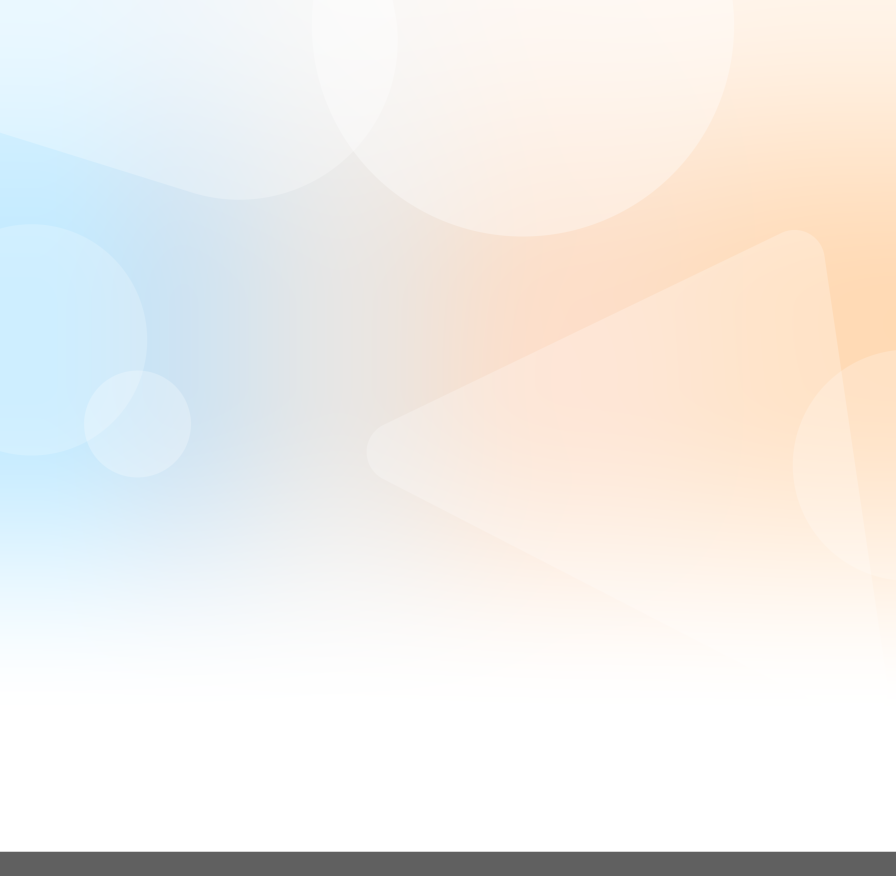
Give the GLSL for this background, as a Shadertoy shader.

```glsl
// Soft sky-to-peach backdrop with translucent discs and rounded triangles.
// A horizontal colour ramp is lightened towards the top and bottom, then white
// shapes from distance functions are layered over it, above a dark footer bar.

const vec3 WHITE = vec3(1.0);
const vec3 SKY = vec3(0.76, 0.917, 1.0);
const vec3 MIST = vec3(0.80, 0.89, 0.955);
const vec3 PEARL = vec3(0.91, 0.903, 0.895);
const vec3 BLUSH = vec3(0.988, 0.874, 0.785);
const vec3 PEACH = vec3(1.0, 0.862, 0.725);
const vec3 FOOTER = vec3(0.376);

// Signed distance to a disc
float disc(vec2 p, vec2 center, float radius) {
    return length(p - center) - radius;
}

// Distance to a line segment
float segment(vec2 p, vec2 a, vec2 b) {
    vec2 along = b - a;
    float t = clamp(dot(p - a, along) / dot(along, along), 0.0, 1.0);
    return length(p - a - along * t);
}

// Which side of the line a-b the point lies on
float side(vec2 p, vec2 a, vec2 b) {
    return (b.x - a.x) * (p.y - a.y) - (b.y - a.y) * (p.x - a.x);
}

// Signed distance to a triangle with rounded corners, vertices clockwise
float roundTriangle(vec2 p, vec2 a, vec2 b, vec2 c, float radius) {
    float edge = min(segment(p, a, b), min(segment(p, b, c), segment(p, c, a)));
    float outer = max(side(p, a, b), max(side(p, b, c), side(p, c, a)));
    return (outer < 0.0 ? -edge : edge) - radius;
}

// Smooth coverage of a distance field
float coverage(float dist, float pixel) {
    return 1.0 - smoothstep(-0.75 * pixel, 0.75 * pixel, dist);
}

// Lay a translucent white shape over a colour
vec3 veil(vec3 base, float dist, float opacity, float pixel) {
    return mix(base, WHITE, opacity * coverage(dist, pixel));
}

// Round glow that falls off softly
float glow(vec2 p, vec2 center, float radius) {
    vec2 q = (p - center) / radius;
    return exp(-dot(q, q));
}

// Cool to warm ramp across the canvas
vec3 ramp(float x) {
    vec3 color = mix(SKY, MIST, smoothstep(0.04, 0.22, x));
    color = mix(color, PEARL, smoothstep(0.16, 0.42, x));
    color = mix(color, BLUSH, smoothstep(0.37, 0.66, x));
    return mix(color, PEACH, smoothstep(0.62, 0.96, x));
}

vec3 backdrop(vec2 p) {
    vec3 color = ramp(p.x);
    color = mix(color, vec3(1.0, 0.845, 0.69), 0.5 * glow(p, vec2(1.03, 0.63), 0.16));
    color = mix(color, vec3(1.0, 0.87, 0.80), 0.5 * glow(p, vec2(0.66, 0.57), 0.12));

    // Fades to white at the top and bottom
    float topStrength = mix(0.45, 0.70, smoothstep(0.0, 0.8, p.x));
    color = mix(color, WHITE, topStrength * smoothstep(0.65, 1.04, p.y));
    return mix(color, WHITE, 1.0 - smoothstep(0.175, 0.56, p.y));
}

void mainImage(out vec4 fragColor, in vec2 fragCoord) {
    float pixel = 1.0 / iResolution.y;
    vec2 p = fragCoord * pixel;
    vec3 color = backdrop(p);

    // Large shapes along the top
    float wedge = roundTriangle(p, vec2(0.273, 0.953), vec2(-0.40, 1.163),
                                vec2(0.15, 1.60), 0.181);
    float wedgeOpacity = mix(0.27, 0.40, smoothstep(0.80, 1.0, p.y));
    color = veil(color, wedge, wedgeOpacity, pixel);
    color = veil(color, disc(p, vec2(0.597, 0.971), 0.241), 0.35, pixel);

    // Discs on the left
    color = veil(color, disc(p, vec2(0.036, 0.612), 0.132), 0.20, pixel);
    color = veil(color, disc(p, vec2(0.157, 0.516), 0.061), 0.26, pixel);

    // Triangle and disc on the right
    float triangle = roundTriangle(p, vec2(0.453, 0.484), vec2(0.907, 0.703),
                                   vec2(0.979, 0.213), 0.0345);
    color = veil(color, triangle, 0.24, pixel);
    color = veil(color, disc(p, vec2(1.037, 0.469), 0.132), 0.22, pixel);

    // Footer bar
    color = mix(color, FOOTER, coverage(p.y - 0.0277, pixel));
    fragColor = vec4(color, 1.0);
}
```
